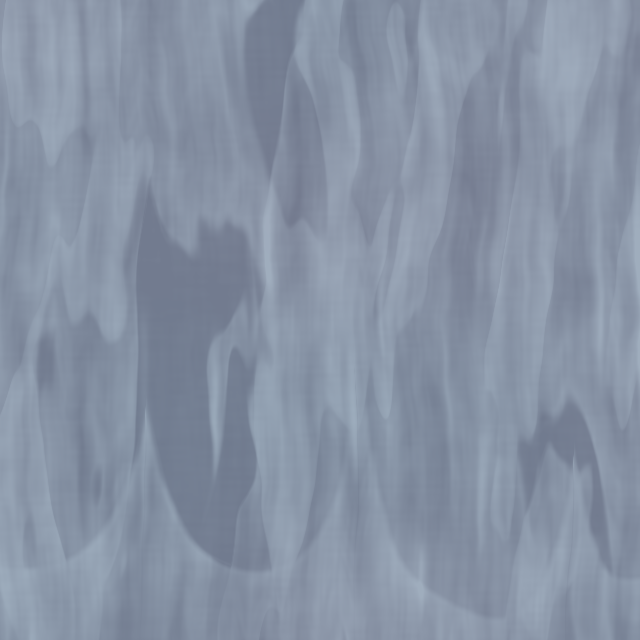
Give the GLSL for this texture, as a WebGL 2 fragment shader.

```glsl
#version 300 es
precision highp float;

#define DARK vec3(0.446, 0.482, 0.560)
#define LIGHT vec3(0.605, 0.660, 0.725)
#define EDGE 0.010
#define VEILS 2
#define VEIL_LEVEL 0.525
#define SHEETS 2
#define DRIPS 18
#define FIBRE_GAIN 0.75
#define CLOUD_GAIN 0.50
#define WEAVE_GAIN 0.05
#define BASE_TONE 0.04

uniform vec2 u_resolution;
out vec4 outColor;

float hash(vec2 p) {
    return fract(sin(dot(p, vec2(127.1, 311.7))) * 43758.5453);
}

float noise(vec2 p) {
    vec2 i = floor(p), f = fract(p);
    f = f * f * (3.0 - 2.0 * f);
    return mix(mix(hash(i), hash(i + vec2(1, 0)), f.x),
               mix(hash(i + vec2(0, 1)), hash(i + vec2(1, 1)), f.x), f.y);
}

float fbm(vec2 p) {
    float sum = 0.0, gain = 0.55;
    for (int i = 0; i < 3; i++) {
        sum += gain * noise(p);
        p = p * 2.1 + 17.3;
        gain *= 0.48;
    }
    return sum / 0.94;
}

// Rounded valleys between sharp upward spikes
float scallop(float x, float seed) {
    float i = floor(x), f = fract(x);
    float left = 0.08 + 0.38 * hash(vec2(i, seed));
    float right = 0.08 + 0.38 * hash(vec2(i + 1.0, seed));
    float valley = 0.26 * (noise(vec2(x * 1.6, seed + 0.5)) - 0.5);
    return valley + left * pow(1.0 - f, 8.0) + right * pow(f, 8.0);
}

// Tall translucent patches, leaning both ways, with a brighter rim
float veils(vec2 p) {
    float tone = 0.0;
    for (int i = 0; i < VEILS; i++) {
        float k = float(i);
        float lean = mix(0.14, -0.12, k) * p.y;
        vec2 q = vec2(p.x + lean, p.y) * vec2(6.0 + 5.0 * k, 1.6 + 0.7 * k) + 31.0 * k + 4.7;
        float depth = fbm(q) - VEIL_LEVEL - 0.02 * k;
        float cover = smoothstep(0.0, 0.035, depth);
        float rim = exp(-max(depth, 0.0) * 18.0);
        tone += cover * (0.40 - 0.10 * k + 0.24 * rim);
    }
    return min(tone, 0.62 + 0.3 * (tone - 0.62));
}

// Low sheets, brightest along their upper edge
float sheets(vec2 p, float tone) {
    for (int i = 0; i < SHEETS; i++) {
        float k = float(i);
        float seed = 7.0 + 13.0 * k;
        float freq = 2.4 + 0.6 * k;
        float x = p.x * freq + 5.0 * hash(vec2(seed, 3.0));
        float height = scallop(x, seed);
        float slope = (scallop(x + 0.01, seed) - height) * freq / 0.01;
        float drop = height + mix(0.40, 0.11, k) - p.y;
        float dist = drop / sqrt(1.0 + slope * slope);
        float cover = smoothstep(-0.3 * EDGE, EDGE, dist);
        float patchy = smoothstep(0.35, 0.6, noise(vec2(p.x * 3.0, seed)));
        cover *= mix(patchy, 1.0, k);
        float body = exp(-max(drop, 0.0) * 4.0);
        float rim = exp(-max(dist, 0.0) * 40.0);
        tone = mix(tone, 0.62, cover * body * mix(0.6, 0.9, k));
        tone += cover * rim * 0.22;
    }
    return tone;
}

// Long thin runs, soft at both ends
float drips(vec2 p) {
    float tone = 0.0;
    for (int i = 0; i < DRIPS; i++) {
        float k = float(i);
        float x = (k + hash(vec2(k, 41.0))) / float(DRIPS);
        float low = hash(vec2(k, 43.0)) * 0.8;
        float size = 0.18 + 0.35 * hash(vec2(k, 47.0));
        float t = (p.y - low) / size;
        float width = 0.004 + 0.005 * clamp(t, 0.0, 1.0);
        float line = exp(-pow((p.x - x) / width, 2.0));
        float span = smoothstep(0.0, 0.3, t) * (1.0 - smoothstep(0.6, 1.0, t));
        tone = max(tone, line * span * (0.20 + 0.25 * hash(vec2(k, 53.0))));
    }
    return tone;
}

void main() {
    vec2 uv = gl_FragCoord.xy / u_resolution.y;

    // Slight wander of all contours, ragged along the vertical
    vec2 p = uv;
    p.x += 0.030 * (noise(uv * vec2(3.0, 4.0) + 9.0) - 0.5);
    p.x += 0.006 * (noise(uv * vec2(12.0, 20.0) + 3.0) - 0.5);
    vec2 ragged = p;
    ragged.y += 0.10 * (noise(uv * vec2(36.0, 5.0) + 6.0) - 0.5);

    float veil = veils(ragged);
    float tone = sheets(p, BASE_TONE + veil) + drips(p) * (1.0 - 0.5 * veil);

    // Vertical fibres and small tufts, weaker in the bare areas
    float fibre = fbm(p * vec2(46.0, 3.5) + 60.0) - 0.5;
    float cloud = fbm(ragged * vec2(20.0, 11.0) + 80.0) - 0.5;
    float detail = 0.20 + 0.80 * smoothstep(0.10, 0.4, tone);
    tone += (fibre * FIBRE_GAIN + cloud * CLOUD_GAIN) * detail;

    // Faint cloth grain
    float weave = noise(uv * vec2(25.0, 150.0)) + noise(uv * vec2(150.0, 25.0)) - 1.0;
    tone += weave * WEAVE_GAIN;

    vec3 color = mix(DARK, LIGHT, clamp(tone, 0.0, 1.1));
    float tint = noise(uv * vec2(4.0, 3.0) + 20.0) - 0.5;
    color += tint * vec3(-0.012, 0.004, 0.002);
    outColor = vec4(color, 1.0);
}
```
